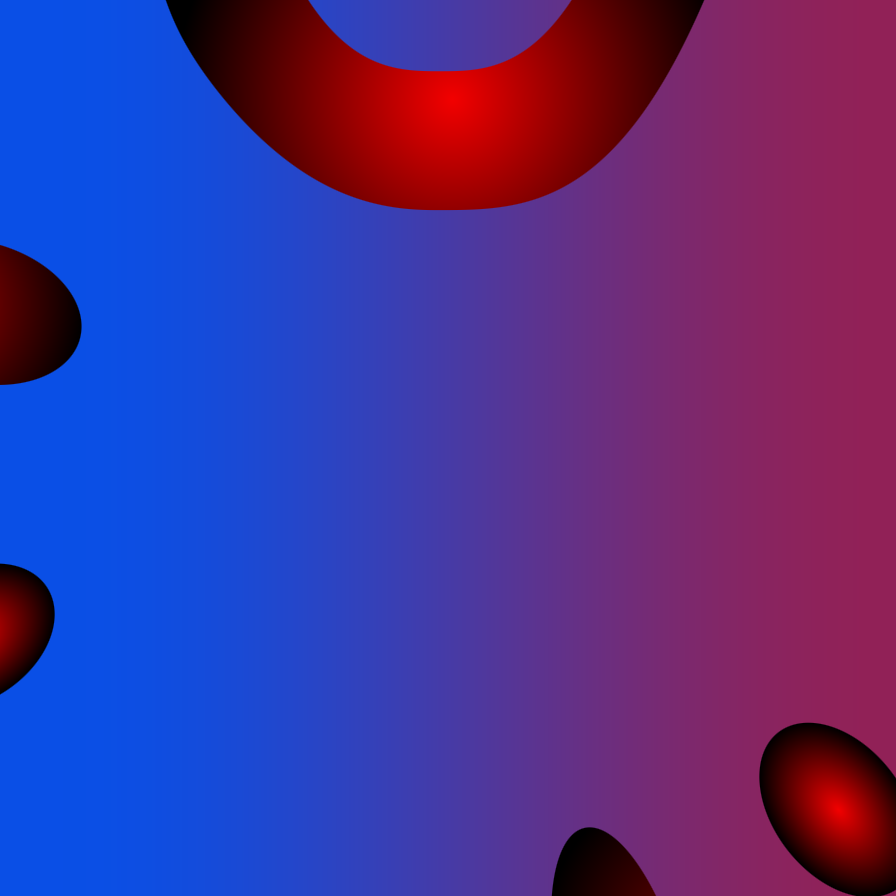
Write a three.js fragment shader that draws this background.

```glsl
// Glowing red blobs and a cut-off ring over a blue to crimson gradient.
varying vec2 vUv;

#define BLUE vec3(0.04, 0.31, 0.90)
#define CRIMSON vec3(0.57, 0.13, 0.34)
#define FADE_START 0.07
#define FADE_END 1.0
#define RING_GLOW vec2(0.505, 0.889)
#define RING_GLOW_RADIUS 0.31
#define PEAK_RED 0.95

// Coverage of the region where field is positive, with a soft edge.
float fill(float field) {
  return clamp(field / max(fwidth(field), 1e-5) + 0.5, 0.0, 1.0);
}

// Normalised radius inside an ellipse sheared along y; 1 on its rim.
float ellipseRadius(vec2 p, vec2 center, vec2 radii, float shear) {
  vec2 d = p - center;
  d.y -= shear * d.x;
  return length(d / radii);
}

// Red light that falls off linearly around a point.
float pointGlow(vec2 p, vec2 center, float radius, float strength) {
  return strength * max(1.0 - length(p - center) / radius, 0.0);
}

vec3 paint(vec3 base, float red, float mask) {
  return mix(base, vec3(red, 0.0, 0.0), mask);
}

// Outer bowl of the ring: a rounder right side, a shouldered left side.
float outerBowl(vec2 p) {
  float x = p.x - 0.488;
  float s = max(abs(x) / (x < 0.0 ? 0.303 : 0.298), 1e-4);
  float drop = x < 0.0 ? 0.92 * pow(s, 2.3) + 0.08 * pow(s, 20.0)
                       : pow(s, 2.95);
  return 0.2345 * (1.0 - drop) - (1.0 - p.y);
}

// Hollow of the ring.
float innerBowl(vec2 p) {
  float s = max(abs(p.x - 0.491) / 0.147, 1e-4);
  return 0.0795 * (1.0 - pow(s, 2.8)) - (1.0 - p.y);
}

void main() {
  vec2 p = vUv;
  vec3 color = mix(BLUE, CRIMSON, smoothstep(FADE_START, FADE_END, p.x));

  // Ring at the top
  float ring = fill(outerBowl(p)) * (1.0 - fill(innerBowl(p)));
  color = paint(color, pointGlow(p, RING_GLOW, RING_GLOW_RADIUS, PEAK_RED), ring);

  // Upper left blob, lit from beyond the border
  float r = ellipseRadius(p, vec2(-0.025, 0.652), vec2(0.116, 0.080), -0.14);
  color = paint(color, pointGlow(p, vec2(-0.078, 0.661), 0.172, 0.67), fill(1.0 - r));

  // Lower left blob, dark at the rim
  r = ellipseRadius(p, vec2(-0.033, 0.289), vec2(0.094, 0.078), 0.27);
  color = paint(color, PEAK_RED * max(1.0 - r, 0.0), fill(1.0 - r));

  // Bottom blob, lit from its lower right
  r = ellipseRadius(p, vec2(0.698, -0.115), vec2(0.083, 0.168), -1.11);
  color = paint(color, pointGlow(p, vec2(0.781, -0.042), 0.171, 0.45), fill(1.0 - r));

  // Lower right blob, dark at the rim
  r = ellipseRadius(p, vec2(0.936, 0.096), vec2(0.0885, 0.090), -0.42);
  color = paint(color, PEAK_RED * max(1.0 - r, 0.0), fill(1.0 - r));

  gl_FragColor = vec4(color, 1.0);
}
```
